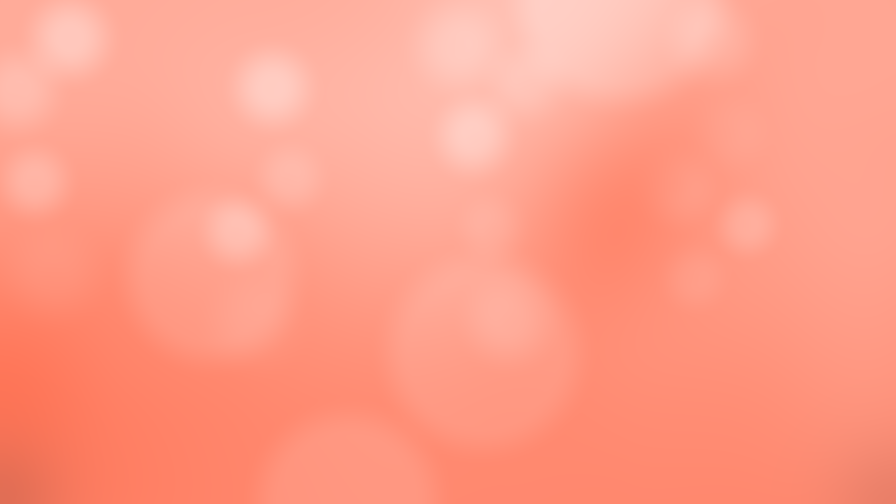
A WebGL 2 fragment shader for this background:

```glsl
#version 300 es
precision highp float;
// Soft coral bokeh: broad glows and shadows set a brightness field,
// large faint discs and small blurred lights are added to it by loops,
// and the field is then coloured along one coral-to-pale-pink ramp.

uniform vec2 u_resolution;
out vec4 fragColor;

const vec2 FRAME = vec2(16.0 / 9.0, 1.0);

float hash(vec2 cell) {
    vec3 h = fract(vec3(cell.xyx) * 0.1031);
    h += dot(h, h.yzx + 33.33);
    return fract((h.x + h.y) * h.z);
}

float valueNoise(vec2 p) {
    vec2 cell = floor(p);
    vec2 f = fract(p);
    f = f * f * (3.0 - 2.0 * f);
    return mix(mix(hash(cell), hash(cell + vec2(1, 0)), f.x),
               mix(hash(cell + vec2(0, 1)), hash(cell + vec2(1, 1)), f.x), f.y);
}

// Gaussian blob; a larger falloff makes it tighter.
float glow(vec2 p, vec2 center, float falloff) {
    vec2 d = p - center;
    return exp(-dot(d, d) * falloff);
}

// Slanted shadow right of the middle.
float slantedShadow(vec2 p) {
    vec2 d = p - vec2(1.25, 0.66);
    float along = dot(d, vec2(0.6, 0.8));
    float across = dot(d, vec2(0.8, -0.6));
    return exp(-along * along * 11.0 - across * across * 32.0);
}

float backdrop(vec2 p) {
    float light = 0.525 + 0.125 * smoothstep(0.15, 0.9, p.y);
    light += 0.065 * glow(p, vec2(0.92, 0.62), 6.0);
    light += 0.080 * glow(p, vec2(1.15, 1.05), 8.0);
    light += 0.035 * glow(p, vec2(0.25, 0.90), 5.0);
    light += 0.055 * glow(p, vec2(1.65, 0.33), 8.0);
    light -= 0.060 * glow(p, vec2(0.0, 0.22), 7.0);
    return light + 0.03 * (valueNoise(p * 4.0 + 7.0) - 0.5);
}

// Large defocused discs, stepping rightwards, alternately inside and at the rim.
float largeDiscs(vec2 p) {
    float light = 0.0;
    for (float i = 0.0; i < 4.0; i++) {
        float y = mix(0.45 - 0.075 * i, 0.5 * i - 0.5, mod(i, 2.0));
        vec2 center = vec2(0.236 + 0.152 * i, y) * FRAME;
        float radius = 0.165 + 0.012 * i;
        light += 0.055 * smoothstep(radius + 0.04, radius - 0.045, length(p - center));
    }
    return light;
}

// Small blurred lights on a low-discrepancy sequence, denser and brighter at the top.
float smallLights(vec2 p) {
    float light = 0.0;
    for (float i = 1.0; i < 19.0; i++) {
        vec2 center = vec2(fract(i * 0.7549), 1.0 - 0.65 * fract(i * 0.5698)) * FRAME;
        float radius = 0.05 + 0.03 * fract(i * 0.414);
        float strength = 0.035 + 0.085 * fract(i * 0.618);
        strength *= smoothstep(0.1, 0.9, center.y + 0.25 * center.x);
        light += strength * smoothstep(radius * 1.6, radius * 0.25, length(p - center));
    }
    return light;
}

void main() {
    vec2 uv = gl_FragCoord.xy / u_resolution;
    vec2 p = uv * FRAME;

    float shadow = slantedShadow(p);
    float light = backdrop(p) - 0.13 * shadow;
    light += largeDiscs(p) + smallLights(p) * (1.0 - 0.85 * shadow);

    // Coral ramp: blue rises slightly faster than green.
    float tone = (clamp(light, 0.45, 0.82) - 0.49) / 0.27;
    vec3 color = mix(vec3(1.0, 0.49, 0.38), vec3(1.0, 0.76, 0.71), tone);

    // Slight darkening in the two lower corners.
    float corner = glow(p, vec2(0.0), 60.0) + 0.7 * glow(p, vec2(FRAME.x, 0.0), 60.0);
    color *= 1.0 - 0.12 * corner;

    fragColor = vec4(color, 1.0);
}
```
